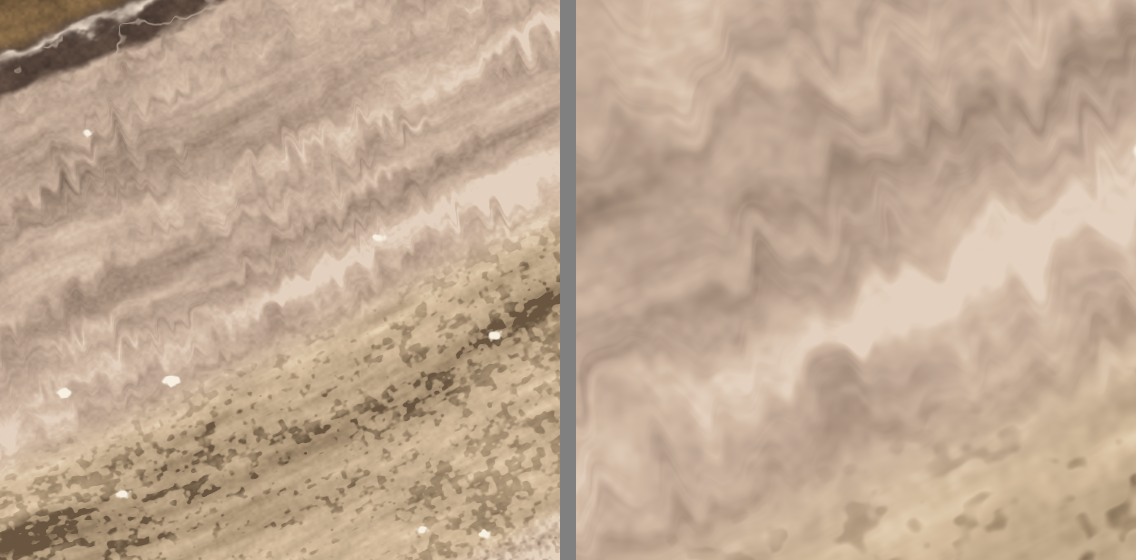
Left, the full canvas; right, a detail of the centre.
A Shadertoy shader for this texture:

```glsl
// Aerial view of a sandy beach: slanted bands, combed wash marks, scrub specks and a dark shore.

const float SLOPE = 0.436;         // direction of the bands, radians
const float BASE_TONE = 3.1;       // resting place on the sand ramp, 0 dark to 5 pale
const float STREAK_GAIN = 4.2;     // contrast of the long streaks
const float COMB_GAIN = 2.0;       // contrast of the cross marks
const float COMB_SHIFT = 0.075;    // how far cross marks fray the bands
const float COMB_FREQ = 52.0;
const float GRAIN_GAIN = 1.1;
const float SPECK_GAIN = 1.9;      // darkness of the scrub
const float SHORE_EDGE = 0.745;    // distance across the bands
const float FOAM_LINE = 0.808;

const vec3 SAND[6] = vec3[6](
    vec3(0.40, 0.33, 0.28), vec3(0.57, 0.49, 0.42), vec3(0.67, 0.58, 0.50),
    vec3(0.75, 0.66, 0.58), vec3(0.82, 0.73, 0.64), vec3(0.89, 0.82, 0.74));
const vec3 WET_EARTH = vec3(0.35, 0.28, 0.24);
const vec3 OLIVE_EARTH = vec3(0.47, 0.37, 0.25);
const vec3 FOAM = vec3(0.83, 0.77, 0.71);
const vec3 PEBBLE = vec3(0.97, 0.94, 0.88);

float hash(vec2 p) {
    vec3 q = fract(vec3(p.xyx) * 0.1031);
    q += dot(q, q.yzx + 33.33);
    return fract((q.x + q.y) * q.z);
}

float noise(vec2 p) {
    vec2 i = floor(p), f = fract(p);
    f = f * f * (3.0 - 2.0 * f);
    return mix(mix(hash(i), hash(i + vec2(1, 0)), f.x),
               mix(hash(i + vec2(0, 1)), hash(i + vec2(1, 1)), f.x), f.y);
}

float fbm(vec2 p) {
    float sum = 0.0, gain = 0.533;
    for (int i = 0; i < 4; i++) {
        sum += gain * noise(p);
        p = p * 2.03 + 17.3;
        gain *= 0.5;
    }
    return sum;
}

float bump(float x, float center, float width) {
    float d = (x - center) / width;
    return exp(-d * d);
}

vec3 sandRamp(float tone) {
    tone = clamp(tone, 0.0, 4.999);
    int i = int(tone);
    return mix(SAND[i], SAND[i + 1], fract(tone));
}

// Rare pale stones, one candidate per cell
float pebbles(vec2 p) {
    vec2 cell = floor(p);
    vec2 center = 0.25 + 0.5 * vec2(hash(cell + 3.1), hash(cell + 8.7));
    float radius = 0.05 + 0.08 * hash(cell + 5.3);
    float d = length((fract(p) - center) * vec2(0.8, 1.2)) + 0.07 * (noise(p * 14.0) - 0.5);
    return step(0.93, hash(cell + 21.0)) * (1.0 - smoothstep(radius - 0.04, radius + 0.03, d));
}

void mainImage(out vec4 fragColor, in vec2 fragCoord) {
    vec2 uv = fragCoord / iResolution.xy;
    float along = dot(uv, vec2(cos(SLOPE), sin(SLOPE)));
    float across = dot(uv, vec2(-sin(SLOPE), cos(SLOPE)));
    across += 0.035 * (noise(vec2(along * 3.0, across * 2.0)) - 0.5);
    float beach = smoothstep(0.08, 0.19, across);

    // Cross marks fray the band edges like a comb
    float lean = along - 0.15 * across;
    float comb = noise(vec2(lean * COMB_FREQ, across * 11.0)) * 0.65
               + noise(vec2(lean * COMB_FREQ * 1.9, across * 24.0)) * 0.35 - 0.5;
    comb *= beach * smoothstep(0.32, 0.65, fbm(vec2(along * 4.0, across * 9.0) + 40.0));
    float frayed = across + COMB_SHIFT * comb;

    // Long bands and streaks
    float tone = BASE_TONE + COMB_GAIN * comb;
    tone += STREAK_GAIN * (fbm(vec2(along * 2.6, frayed * 17.0)) - 0.5);
    tone += 0.6 * STREAK_GAIN * (fbm(vec2(along * 11.0, frayed * 55.0) + 9.0) - 0.5);
    tone += 1.5 * bump(frayed, 0.225, 0.045);
    tone += 0.9 * bump(frayed, 0.15, 0.05) * smoothstep(0.75, 1.1, along);
    tone += 1.3 * bump(frayed, 0.45, 0.02) * smoothstep(0.55, 0.9, along);
    tone -= 0.7 * bump(frayed, 0.34, 0.05);
    tone -= 0.8 * bump(frayed, 0.52, 0.05);
    tone -= 1.5 * bump(across, 0.115, 0.012) * bump(along, 0.8, 0.11);
    tone -= 1.1 * bump(across, 0.0, 0.04);

    // Scrub specks, gathered in clumps below the beach
    vec2 ground = vec2(along * 0.8, across);
    float clump = fbm(vec2(along * 5.0, across * 15.0) + 70.0) - 0.5;
    float speck = 0.6 * noise(ground * 85.0) + 0.4 * noise(ground * 165.0);
    speck += 0.7 * clump + 0.06 * bump(across, 0.0, 0.06);
    tone -= SPECK_GAIN * (1.0 - beach) * smoothstep(0.54, 0.76, speck);
    float grain = 0.5 * noise(uv * 95.0) + 0.5 * noise(uv * 170.0 + 5.0) - 0.5;
    tone += GRAIN_GAIN * grain;

    // Bleached rubble in the lower right corner
    float rubble = 1.0 - smoothstep(-0.38, -0.32, across + 0.08 * clump);
    tone += rubble * (1.1 + 3.0 * grain);

    vec3 color = sandRamp(tone);
    color += mix(vec3(0.01, 0.005, -0.03), vec3(0.0, -0.004, 0.004), beach) * (1.0 - rubble);

    // Dark shore with a foam line and thin branches
    float ragged = across + 0.05 * (fbm(vec2(along * 16.0, across * 22.0)) - 0.5);
    float shore = smoothstep(SHORE_EDGE - 0.012, SHORE_EDGE + 0.014, ragged);
    vec3 earth = mix(WET_EARTH, OLIVE_EARTH, smoothstep(FOAM_LINE, FOAM_LINE + 0.03, ragged));
    earth *= 0.75 + 0.5 * fbm(uv * vec2(22.0, 34.0)) + 0.25 * grain;
    float ridge = 1.0 - abs(2.0 * fbm(uv * 13.0 + 31.0) - 1.0);
    float branch = smoothstep(0.93, 1.0, ridge) * (1.0 - smoothstep(0.79, 0.83, ragged));
    float foam = max(0.9 * bump(ragged, FOAM_LINE, 0.007), 0.55 * branch);
    earth = mix(earth, FOAM, foam * (0.7 + 0.6 * noise(uv * 60.0)));
    color = mix(color, earth, shore);

    color = mix(color, PEBBLE, pebbles(uv * 11.0) * (1.0 - shore));
    fragColor = vec4(clamp(color, 0.0, 1.0), 1.0);
}
```
